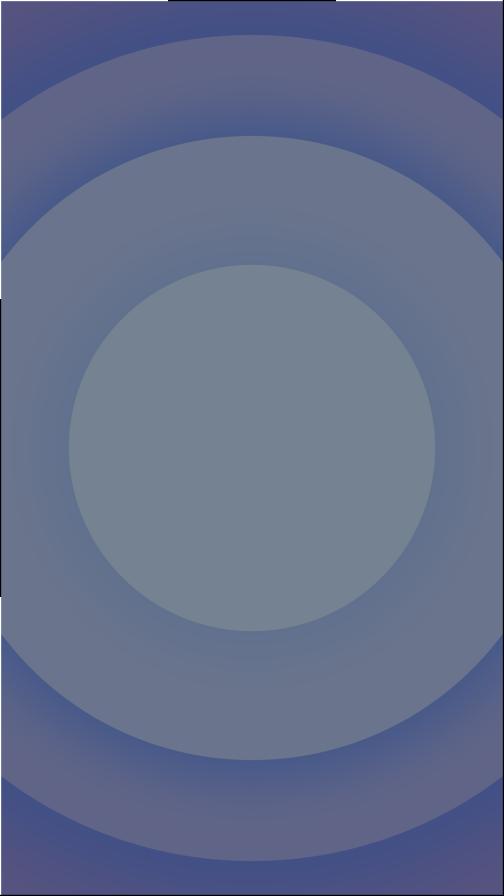
A Shadertoy shader for this background:

```glsl
// Concentric slate-blue discs with soft blue shadows on an indigo ground, in a hairline frame.

// Lays a disc over the ground, with a shadow fading outward from its rim.
vec3 layDisc(vec3 ground, vec3 disc, vec3 shadow, float r, float radius, float spread, float px) {
    float d = r - radius;
    float fade = 1.0 - smoothstep(-0.3 * spread, spread, d);
    vec3 shaded = mix(ground, shadow, fade);
    return mix(disc, shaded, smoothstep(-0.75 * px, 0.75 * px, d));
}

// Share of a pixel covered by a hairline along a canvas side.
float hairline(float dist, float px) {
    return clamp((0.0013 - dist) / px + 0.5, 0.0, 1.0);
}

// Light outer thirds, black middle third.
vec3 frameColor(float t) {
    return vec3(step(1.0 / 6.0, abs(t - 0.5)));
}

void mainImage(out vec4 fragColor, in vec2 fragCoord) {
    float px = 1.0 / iResolution.y;
    vec2 uv = fragCoord / iResolution.xy;
    vec2 size = iResolution.xy * px;
    float r = length((uv - 0.5) * size);

    // Ground and discs, from the largest to the smallest
    vec3 color = vec3(0.335, 0.325, 0.50);
    color = layDisc(color, vec3(0.375, 0.395, 0.53), vec3(0.245, 0.31, 0.525), r, 0.461, 0.105, px);
    color = layDisc(color, vec3(0.415, 0.455, 0.55), vec3(0.27, 0.345, 0.54), r, 0.3483, 0.075, px);
    color = layDisc(color, vec3(0.46, 0.51, 0.57), vec3(0.375, 0.44, 0.555), r, 0.2044, 0.075, px);

    // Frame: light left and top, dark right and bottom
    vec2 low = uv * size;
    vec2 high = size - low;
    color = mix(color, frameColor(uv.y), hairline(low.x, px));
    color = mix(color, frameColor(uv.x), hairline(high.y, px));
    color = mix(color, vec3(0.0), max(hairline(high.x, px), hairline(low.y, px)));

    fragColor = vec4(color, 1.0);
}
```
